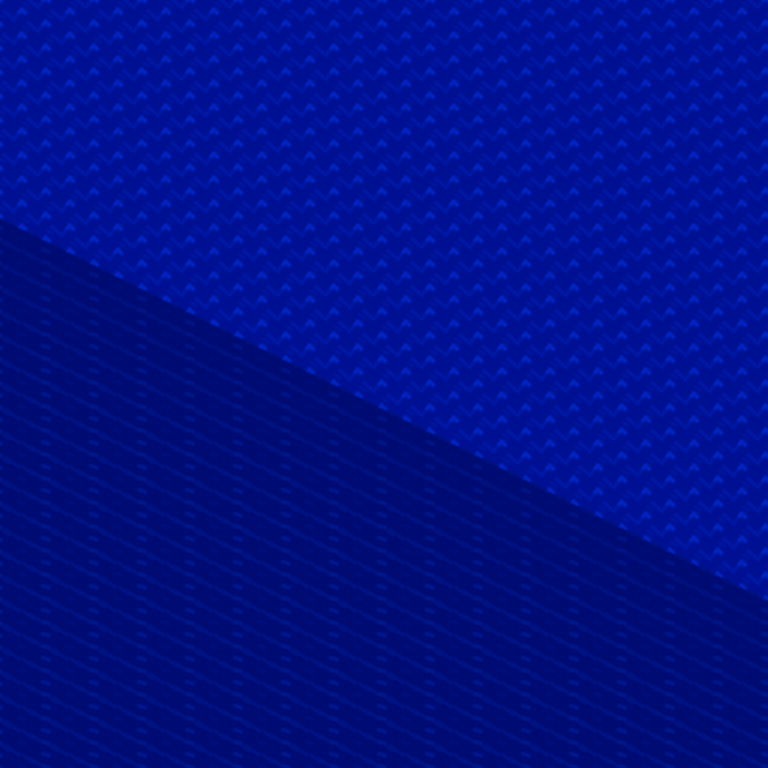
This background is drawn by a WebGL 2 fragment shader. Its source:

```glsl
#version 300 es
precision highp float;

uniform vec2 u_resolution;
out vec4 outColor;

const float CELLS = 32.0;
const vec2 SPOT_ORIGIN = vec2(0.92, 0.055);

const vec3 UPPER_BASE = vec3(0.0, 0.062, 0.575);
const vec3 UPPER_LINE = vec3(0.0, 0.105, 0.67);
const vec3 UPPER_SPOT = vec3(0.0, 0.16, 0.79);
const vec3 LOWER_BASE = vec3(0.0, 0.042, 0.452);
const vec3 LOWER_LINE = vec3(0.0, 0.095, 0.55);

float hash(vec2 p) {
    return fract(sin(dot(p, vec2(41.3, 289.1))) * 4375.5);
}

float segmentDistance(vec2 p, vec2 a, vec2 b) {
    vec2 along = b - a;
    float t = clamp(dot(p - a, along) / dot(along, along), 0.0, 1.0);
    return length(p - a - along * t);
}

float stroke(vec2 p, vec2 a, vec2 b, float width) {
    return 1.0 - smoothstep(0.0, width, segmentDistance(p, a, b));
}

// Position relative to the closest motif of one staggered column
vec2 motifSpace(vec2 grid, float column) {
    float stagger = 0.5 * (1.0 - mod(column, 2.0));
    return vec2(grid.x - column, fract(grid.y - stagger + 0.5) - 0.5);
}

// x: bright peak, y: faint zigzag beside it
vec2 upperMotif(vec2 p) {
    float peak = stroke(p, vec2(-0.1, -0.06), vec2(-0.02, 0.05), 0.15);
    peak = max(peak, stroke(p, vec2(-0.02, 0.05), vec2(0.12, -0.09), 0.17));
    float zigzag = stroke(p, vec2(-0.75, 0.0), vec2(-0.35, -0.36), 0.14);
    zigzag = max(zigzag, stroke(p, vec2(-0.35, -0.36), vec2(-0.12, -0.06), 0.14));
    zigzag = max(zigzag, 0.6 * stroke(p, vec2(0.05, 0.32), vec2(0.25, 0.2), 0.13));
    return vec2(peak, zigzag);
}

// x: short dash, y: falling diagonal thread
vec2 lowerMotif(vec2 p) {
    vec2 q = vec2(p.x, fract(p.y * 2.0 + 0.5) * 0.5 - 0.25);
    float dash = stroke(q, vec2(-0.13, 0.04), vec2(0.12, -0.04), 0.15);
    float thread = stroke(p, vec2(-0.65, 0.34), vec2(-0.1, -0.02), 0.14);
    thread = max(thread, stroke(p, vec2(0.05, -0.02), vec2(0.45, -0.32), 0.14));
    return vec2(dash, thread);
}

void main() {
    vec2 uv = gl_FragCoord.xy / u_resolution;
    vec2 grid = uv * CELLS - SPOT_ORIGIN;
    float nearest = floor(grid.x + 0.5);

    // Gather motifs from neighbouring columns
    vec2 upper = vec2(0.0);
    vec2 lower = vec2(0.0);
    for (int i = -1; i <= 1; i++) {
        float column = nearest + float(i);
        vec2 p = motifSpace(grid, column);
        float strength = mix(0.3, 1.0, mod(column, 2.0));
        upper = max(upper, upperMotif(p));
        lower = max(lower, lowerMotif(p) * vec2(strength, 1.0));
    }

    // Fine weave
    float grain = 1.0 + 0.03 * (hash(floor(grid * 8.0)) - 0.5);

    vec3 upperColor = mix(UPPER_BASE, UPPER_LINE, upper.y * 0.75);
    upperColor = mix(upperColor, UPPER_SPOT, upper.x * 0.85);

    // Lower threads fade slightly toward the diagonal
    float height = uv.y - (0.716 - 0.497 * uv.x);
    float depth = smoothstep(0.0, 0.2, -height);
    float threads = max(lower.x, lower.y * 0.65);
    vec3 lowerColor = mix(LOWER_BASE, LOWER_LINE, threads * mix(0.75, 1.0, depth));

    // Softly scalloped diagonal boundary
    float scallop = 0.0012 * cos(6.2832 * grid.x);
    float blend = smoothstep(-0.002, 0.002, height + scallop);
    outColor = vec4(mix(lowerColor, upperColor, blend) * grain, 1.0);
}
```
